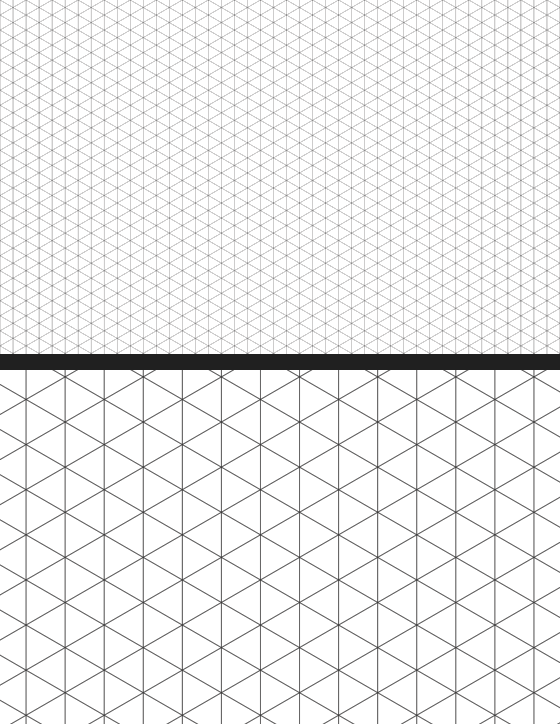
Top, the full canvas; bottom, a detail of the centre.
A Shadertoy shader for this pattern:

```glsl
// Isometric grid: fine dark lines in three directions forming triangles on white paper.
#define COLUMNS 43.0      // triangle columns across the canvas
#define LINE_WIDTH 0.0218 // in column widths
#define SOFTNESS 1.15     // edge filter width, in output samples
#define INK vec3(0.20, 0.195, 0.195)
#define PAPER vec3(1.0)

// Share of the filter footprint covered by the nearest line of a unit-spaced family
float lineCoverage(float position, float footprint) {
    float d = abs(position - round(position));
    float halfLine = 0.5 * LINE_WIDTH;
    float halfFoot = 0.5 * footprint;
    float overlap = min(d + halfFoot, halfLine) - max(d - halfFoot, -halfLine);
    return clamp(overlap / footprint, 0.0, 1.0);
}

void mainImage(out vec4 fragColor, in vec2 fragCoord) {
    // Column units, measured from the top left corner
    float scale = COLUMNS / iResolution.x;
    vec2 p = vec2(fragCoord.x, iResolution.y - fragCoord.y) * scale;
    float footprint = SOFTNESS * scale;

    // Three line families, with normals 60 degrees apart
    float clearPaper = 1.0;
    for (int i = 0; i < 3; i++) {
        float angle = radians(60.0) * float(i);
        vec2 normal = vec2(cos(angle), sin(angle));
        clearPaper *= 1.0 - lineCoverage(dot(p, normal), footprint);
    }

    fragColor = vec4(mix(INK, PAPER, clearPaper), 1.0);
}
```
